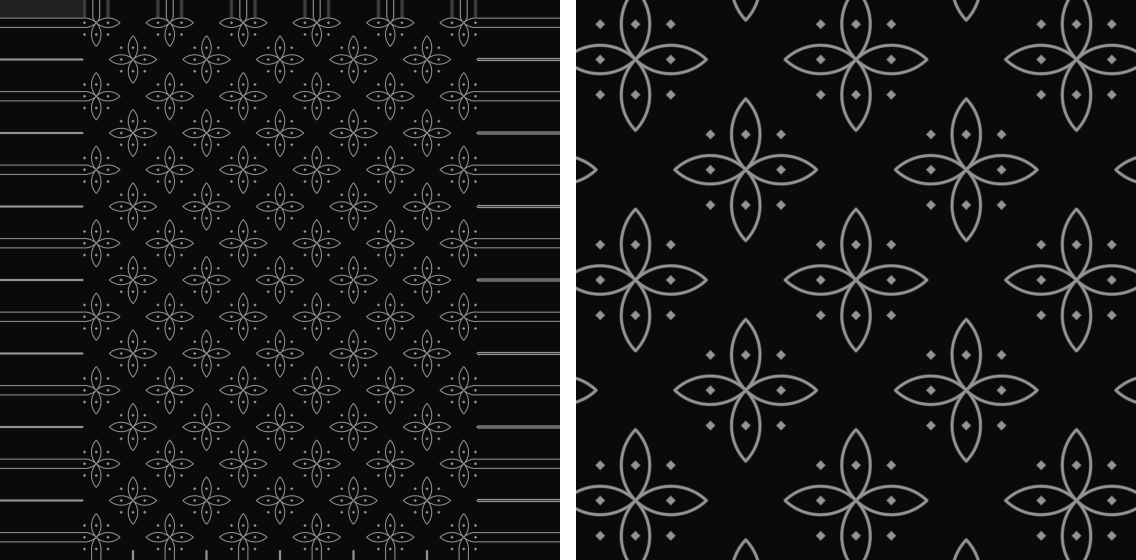
Left, the full canvas; right, a detail of the centre.
Give the GLSL for this pattern, as a three.js fragment shader.

```glsl
varying vec2 vUv;

const vec3 GROUND = vec3(0.04);
const vec3 INK = vec3(0.58);
const float PERIOD = 0.13125;         // spacing of flowers within a row
const float PETAL_LENGTH = 0.0211;    // half the petal's length
const float PETAL_WIDTH = 0.00846;    // half the petal's width
const float STROKE = 0.00182;
const float DOT_OFFSET = 0.021;
const float DOT_RADIUS = 0.0029;
const float SOFTNESS = 0.00065;
const vec2 FIELD_MIN = vec2(0.14766, 0.01641);
const vec2 FIELD_MAX = vec2(0.85352, 0.96881);
const int SAMPLES = 4;                // per pixel side

// Signed distance to a pointed lens lying along x
float lens(vec2 p, float halfLength, float halfWidth) {
  p = abs(p);
  float radius = (halfLength * halfLength + halfWidth * halfWidth) / (2.0 * halfWidth);
  float offset = radius - halfWidth;
  bool beyondTip = (p.x - halfLength) * offset > p.y * halfLength;
  return beyondTip ? length(p - vec2(halfLength, 0.0))
                   : length(p + vec2(0.0, offset)) - radius;
}

float diamond(vec2 p, float radius) {
  return (abs(p.x) + abs(p.y) - radius) * 0.7071;
}

// Four outlined petals, with a dot in each and one between each pair
float flower(vec2 p) {
  p = abs(p);
  p = vec2(max(p.x, p.y), min(p.x, p.y));
  float outline = abs(lens(p - vec2(PETAL_LENGTH, 0.0), PETAL_LENGTH, PETAL_WIDTH)) - 0.5 * STROKE;
  float innerDot = diamond(p - vec2(DOT_OFFSET, 0.0), DOT_RADIUS);
  float outerDot = diamond(p - vec2(DOT_OFFSET), DOT_RADIUS);
  return min(outline, min(innerDot, outerDot));
}

// Offset of p from the nearest point of a square grid
vec2 gridCell(vec2 p) {
  return (fract(p / PERIOD + 0.5) - 0.5) * PERIOD;
}

float inkCoverage(vec2 uv) {
  // Clamping draws the border values out into streaks
  vec2 p = clamp(uv, FIELD_MIN, FIELD_MAX) - 0.5;
  float d = min(flower(gridCell(p)), flower(gridCell(p + 0.5 * PERIOD)));
  return clamp(0.5 - d / SOFTNESS, 0.0, 1.0);
}

void main() {
  // Average a grid of samples over the pixel
  vec2 pixel = fwidth(vUv);
  float coverage = 0.0;
  for (int j = 0; j < SAMPLES; j++) {
    for (int i = 0; i < SAMPLES; i++) {
      vec2 jitter = (vec2(float(i), float(j)) + 0.5) / float(SAMPLES) - 0.5;
      coverage += inkCoverage(vUv + jitter * pixel);
    }
  }
  coverage /= float(SAMPLES * SAMPLES);
  gl_FragColor = vec4(mix(GROUND, INK, coverage), 1.0);
}
```
